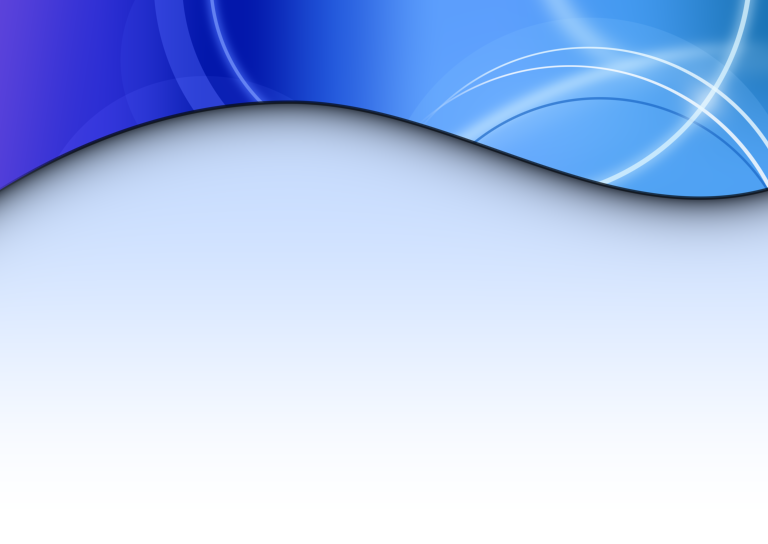
This background is drawn by a WebGL 2 fragment shader. Its source:

```glsl
#version 300 es
precision highp float;
// A glossy blue header with glowing arcs above a curved wave edge, over a pale page.
// The header is a horizontal colour ramp with circle-based discs, bands and lines;
// the page is a vertical gradient with a soft shadow cast by the wave.
uniform vec2 u_resolution;
out vec4 outColor;

// Lengths are in canvas widths; depth grows downward from the top edge.
const vec2 CREST = vec2(0.378, 0.133);
const vec2 TROUGH = vec2(0.911, 0.258);
const float LEFT_BEND = 0.80;
const float SHADOW_REACH = 0.023;
const float SHADOW_POWER = 0.80;
const float RIM_WIDTH = 0.0022;

const vec3 VIOLET = vec3(0.38, 0.27, 0.86);
const vec3 INDIGO = vec3(0.17, 0.18, 0.83);
const vec3 NAVY = vec3(0.01, 0.09, 0.67);
const vec3 ROYAL = vec3(0.13, 0.34, 0.86);
const vec3 SKY = vec3(0.36, 0.62, 0.99);
const vec3 AZURE = vec3(0.26, 0.60, 0.94);
const vec3 TEAL = vec3(0.10, 0.45, 0.71);
const vec3 GLOW = vec3(0.78, 0.91, 1.00);
const vec3 PAGE_TOP = vec3(0.79, 0.87, 1.00);
const vec3 SHADOW = vec3(0.03, 0.05, 0.08);

float pixel;

// Depth of the wave: a parabola on the left, a cubic S-curve on the right.
float waveDepth(float x) {
  float u = (x - CREST.x) / (TROUGH.x - CREST.x);
  float cubic = CREST.y + (TROUGH.y - CREST.y) * u * u * (3.0 - 2.0 * u);
  float bend = CREST.y + LEFT_BEND * (x - CREST.x) * (x - CREST.x);
  return x < CREST.x ? bend : cubic;
}

float disc(vec2 q, vec2 centre, float radius) {
  return smoothstep(pixel, -pixel, length(q - centre) - radius);
}

// Crisp circular line of the given half width.
float line(vec2 q, vec2 centre, float radius, float halfWidth) {
  float d = abs(length(q - centre) - radius);
  return smoothstep(halfWidth + pixel, halfWidth - pixel, d);
}

// Soft circular glow with Gaussian falloff.
float halo(vec2 q, vec2 centre, float radius, float spread) {
  float d = (length(q - centre) - radius) / spread;
  return exp(-d * d);
}

vec3 headerRamp(vec2 q) {
  vec3 c = mix(VIOLET, INDIGO, smoothstep(-0.04, 0.17, q.x + 0.15 * q.y));
  c = mix(c, NAVY, smoothstep(0.12, 0.28, q.x));
  c = mix(c, ROYAL, smoothstep(0.31, 0.45, q.x));
  c = mix(c, SKY, smoothstep(0.41, 0.58, q.x));
  c = mix(c, AZURE, smoothstep(0.64, 0.84, q.x));
  return mix(c, TEAL, smoothstep(0.80, 1.02, q.x) * smoothstep(0.24, 0.04, q.y));
}

vec3 header(vec2 q) {
  vec3 c = headerRamp(q);
  float left = smoothstep(0.42, 0.34, q.x);
  float right = smoothstep(0.68, 0.76, q.x);

  // Translucent discs and the curved band on the left
  vec2 hub = vec2(0.501, -0.026);
  float outer = disc(q, vec2(0.329, 0.078), 0.172);
  float band = disc(q, hub, 0.301) - disc(q, hub, 0.264);
  c = mix(c, vec3(0.22, 0.28, 0.90), 0.24 * outer * smoothstep(0.27, 0.18, q.x));
  c = mix(c, vec3(0.28, 0.36, 0.95), 0.48 * band * left);
  c += 0.035 * disc(q, vec2(0.267, 0.326), 0.227);
  c = mix(c, vec3(0.30, 0.45, 1.0), 0.55 * left * halo(q, hub, 0.2265, 0.009));
  c = mix(c, vec3(0.50, 0.62, 1.0), 0.65 * left * line(q, hub, 0.2265, 0.0022));

  // Large pale dome and its inner light on the right
  c = mix(c, vec3(0.50, 0.76, 1.0), 0.20 * disc(q, vec2(0.768, 0.299), 0.276));
  vec2 lit = (q - vec2(0.73, 0.15)) / vec2(0.15, 0.08);
  c = mix(c, vec3(0.46, 0.73, 1.0), 0.45 * exp(-dot(lit, lit)));

  // Broad streaks of light
  float streak = halo(q, vec2(0.872, -0.078), 0.167, 0.019);
  c = mix(c, GLOW, 0.48 * streak * smoothstep(0.88, 0.76, q.x));
  float sweep = halo(q, vec2(1.0, 0.775), 0.7135, 0.012);
  c = mix(c, GLOW, 0.58 * sweep * smoothstep(1.04, 0.80, q.x));
  c = mix(c, GLOW, 0.16 * halo(q, vec2(1.0, 0.775), 0.695, 0.022));

  // Dark inner arc, then the bright thin arcs
  c = mix(c, vec3(0.08, 0.38, 0.76), 0.65 * line(q, vec2(0.781, 0.388), 0.260, 0.0016));
  float rise = smoothstep(0.53, 0.67, q.x);
  float flare = mix(0.0011, 0.0026, smoothstep(0.75, 1.0, q.x));
  c = mix(c, vec3(0.95, 0.99, 1.0), 0.78 * rise * line(q, vec2(0.766, 0.341), 0.279, flare));
  c = mix(c, vec3(1.0), 0.82 * rise * line(q, vec2(0.742, 0.379), 0.293, flare));

  // Tall glowing arc crossing the others
  vec2 tallHub = vec2(0.671, -0.046);
  c = mix(c, GLOW, 0.42 * right * halo(q, tallHub, 0.306, 0.012));
  c = mix(c, vec3(0.88, 0.97, 1.0), 0.72 * right * line(q, tallHub, 0.306, 0.0032));
  vec2 spark = (q - vec2(0.918, 0.130)) / 0.028;
  return mix(c, vec3(1.0), 0.40 * exp(-dot(spark, spark)));
}

vec3 page(float depth, float below) {
  vec3 c = mix(PAGE_TOP, vec3(1.0), smoothstep(0.0, 1.0, clamp((depth - 0.20) / 0.49, 0.0, 1.0)));
  return mix(c, SHADOW, SHADOW_POWER * exp(-max(below, 0.0) / SHADOW_REACH));
}

void main() {
  pixel = 0.75 / u_resolution.x;
  vec2 q = vec2(gl_FragCoord.x, u_resolution.y - gl_FragCoord.y) / u_resolution.x;
  float slope = (waveDepth(q.x + 0.002) - waveDepth(q.x - 0.002)) / 0.004;
  float below = (q.y - waveDepth(q.x)) / sqrt(1.0 + slope * slope);

  vec3 color = mix(header(q), page(q.y, below), smoothstep(-pixel, pixel, below));
  float rim = smoothstep(RIM_WIDTH + pixel, RIM_WIDTH - pixel, abs(below));
  color = mix(color, SHADOW, 0.75 * rim * smoothstep(-0.05, 0.12, q.x));
  outColor = vec4(clamp(color, 0.0, 1.0), 1.0);
}
```
